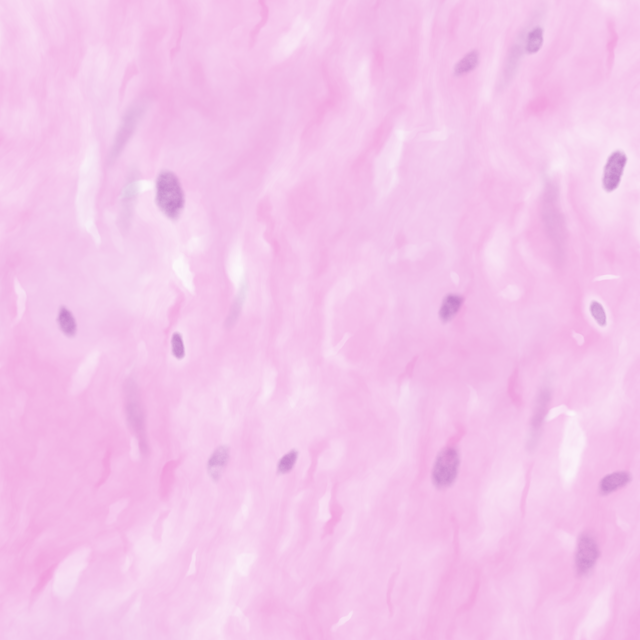
This texture is drawn by a WebGL 2 fragment shader. Its source:

```glsl
#version 300 es
precision highp float;
// Soft pink stained tissue: warped, stretched noise makes leaning fibres,
// scattered ellipses add pale gaps, slivers, faint folds and violet nuclei.
// A single tone value is then mapped to a deep-to-pale pink ramp.

uniform vec2 u_resolution;
out vec4 fragColor;

const vec3 DEEP_PINK = vec3(0.945, 0.645, 0.88);
const vec3 MID_PINK = vec3(0.963, 0.78, 0.93);
const vec3 PALE_PINK = vec3(0.98, 0.93, 0.97);
const vec3 LILAC = vec3(0.91, 0.76, 0.92);
const vec3 NUCLEUS = vec3(0.77, 0.50, 0.79);
const float FIBRE_LEAN = -0.2;

float hash(vec2 p) {
  return fract(sin(dot(p, vec2(127.1, 311.7))) * 43758.5);
}

vec2 hash2(vec2 p) {
  return vec2(hash(p), hash(p + 17.3));
}

mat2 rotation(float a) {
  float c = cos(a), s = sin(a);
  return mat2(c, s, -s, c);
}

float valueNoise(vec2 p) {
  vec2 i = floor(p), f = fract(p);
  f = f * f * f * (f * (f * 6.0 - 15.0) + 10.0);
  float low = mix(hash(i), hash(i + vec2(1, 0)), f.x);
  float high = mix(hash(i + vec2(0, 1)), hash(i + vec2(1, 1)), f.x);
  return mix(low, high, f.y);
}

// Layered noise centred on zero
float fbm(vec2 p) {
  float sum = 0.0, weight = 0.533;
  for (int i = 0; i < 4; i++) {
    sum += weight * (valueNoise(p) - 0.5);
    p = rotation(0.25) * p * 2.03 + 9.7;
    weight *= 0.5;
  }
  return sum;
}

// Nearest scattered ellipse: x = radial distance (1 at the rim),
// y = its random value, z = signed position across it
vec3 scatter(vec2 p, float cells, float chance, vec2 radius, float turn, float seed) {
  vec3 nearest = vec3(9.0, 0.0, 0.0);
  vec2 base = floor(p * cells);
  for (int y = -1; y <= 1; y++) {
    for (int x = -1; x <= 1; x++) {
      vec2 id = base + vec2(x, y);
      vec2 key = id + seed;
      if (hash(key + 5.1) > chance) continue;
      vec2 centre = (id + 0.15 + 0.7 * hash2(key)) / cells;
      float angle = FIBRE_LEAN + turn * (hash(key + 8.9) - 0.5);
      float size = mix(0.6, 1.2, hash(key + 3.7));
      vec2 q = (p - centre) * rotation(angle) / (radius * size);
      float d = length(q);
      if (d < nearest.x) nearest = vec3(d, hash(key + 2.3), q.x);
    }
  }
  return nearest;
}

float disc(float d, float soft) {
  return 1.0 - smoothstep(1.0 - soft, 1.0 + soft, d);
}

vec3 pinkRamp(float tone) {
  return tone < 0.0 ? mix(MID_PINK, DEEP_PINK, min(-tone, 1.2))
                    : mix(MID_PINK, PALE_PINK, min(tone, 1.2));
}

void main() {
  vec2 p = gl_FragCoord.xy / min(u_resolution.x, u_resolution.y);

  // Bend the plane so that the fibres wander
  vec2 bend = vec2(fbm(p * 3.5 + 2.0), fbm(p * 3.5 + 31.0));
  vec2 warped = p + 0.22 * bend;
  vec2 along = warped * rotation(FIBRE_LEAN);

  // Broad patches, fibres, fine streaks and mottling
  float tone = -0.04 + 0.75 * fbm(p * 5.0 + 50.0);
  tone += 1.35 * fbm(along * vec2(15.0, 5.5) + 7.0);
  tone += 0.9 * fbm(along * vec2(38.0, 15.0) + 23.0);
  tone += 0.42 * fbm(p * 62.0);

  // Pale elongated gaps, some with a clear edge
  vec2 ragged = p + 0.08 * bend + 0.025 * fbm(p * 20.0);
  vec3 gap = scatter(ragged, 6.0, 0.45, vec2(0.019, 0.056), 0.6, 11.0);
  tone += mix(0.35, 0.85, gap.y) * disc(gap.x, mix(0.6, 0.25, gap.y));

  // Small slivers: pale ones gathered in places, deep ones along the fibres
  vec2 curled = p + 0.06 * vec2(fbm(p * 15.0 + 3.0), fbm(p * 15.0 + 44.0));
  float gather = smoothstep(-0.04, 0.12, fbm(p * 3.0 + 80.0));
  vec3 pale = scatter(curled, 12.0, 0.55, vec2(0.009, 0.025), 2.8, 29.0);
  tone += gather * pale.y * disc(pale.x, 0.4);
  vec3 deep = scatter(curled, 9.0, 0.5, vec2(0.008, 0.036), 0.9, 57.0);
  tone -= 0.8 * deep.y * disc(deep.x, 0.6);

  // Large faint folds, lit on one side
  vec3 fold = scatter(ragged, 2.5, 0.5, vec2(0.06, 0.09), 1.0, 40.0);
  float foldRim = 1.0 - smoothstep(0.0, 0.25, abs(fold.x - 0.85));
  tone += 0.5 * foldRim * (1.0 - smoothstep(-0.6, 0.5, fold.z));

  // Nuclei: some crisp within a pale halo, some blurred
  vec2 uneven = p + 0.016 * vec2(fbm(p * 25.0), fbm(p * 25.0 + 6.0));
  vec3 nucleus = scatter(uneven, 5.0, 0.5, vec2(0.015, 0.028), 1.6, 73.0);
  float halo = disc(nucleus.x / 1.8, 0.3) * smoothstep(0.55, 0.75, nucleus.y);
  tone = mix(tone, 0.85, 0.75 * halo);

  vec3 colour = pinkRamp(tone);
  float lilacPatch = smoothstep(0.06, 0.25, fbm(along * vec2(9.0, 3.5) + 97.0));
  colour = mix(colour, LILAC, 0.18 * lilacPatch);

  // Long out-of-focus violet smudges lie beneath the nuclei
  vec3 smudge = scatter(ragged, 4.0, 0.35, vec2(0.013, 0.055), 0.6, 91.0);
  colour = mix(colour, NUCLEUS, (0.27 + 0.3 * fbm(p * 50.0)) * disc(smudge.x, 0.7));

  float body = disc(nucleus.x, mix(0.7, 0.18, nucleus.y));
  float rim = smoothstep(0.5, 0.95, nucleus.x);
  float strength = mix(0.35, 0.8, fract(nucleus.y * 7.0));
  float chromatin = strength + 0.12 * rim + 0.7 * fbm(p * 75.0 + 12.0);
  colour = mix(colour, NUCLEUS, clamp(body * chromatin, 0.0, 1.0));

  fragColor = vec4(colour, 1.0);
}
```
